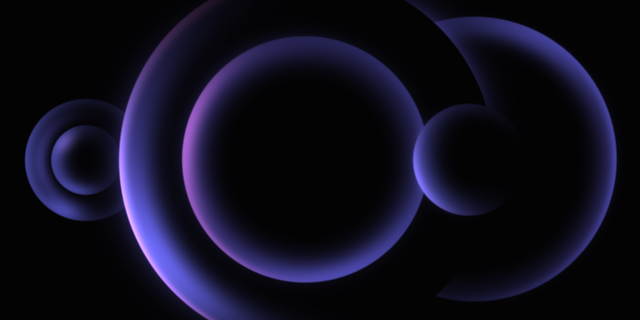
A WebGL 2 fragment shader for this background:

```glsl
#version 300 es
precision highp float;
// Draws dark overlapping orbs with blue and violet rim light on black.
uniform vec2 u_resolution;
out vec4 outColor;

const vec3 NIGHT = vec3(0.010, 0.010, 0.012);
const vec3 BLUE = vec3(0.34, 0.34, 0.80);
const vec3 INDIGO = vec3(0.27, 0.25, 0.62);
const vec3 LILAC = vec3(0.62, 0.50, 0.95);
const vec3 PINK = vec3(0.58, 0.27, 0.50);

// Signed distance to a circle
float circle(vec2 q, float radius) {
    return length(q) - radius;
}

// Angular light, strongest toward a direction in degrees
float lobe(vec2 q, float degrees, float sharpness) {
    float turn = atan(q.y, q.x) - radians(degrees);
    return pow(max(0.5 + 0.5 * cos(turn), 0.0), sharpness);
}

// Soft band at a given depth inside the edge
float band(float dist, float depth, float width) {
    float t = (dist + depth) / width;
    return exp(-t * t);
}

// Light spilling outside the edge
float halo(float dist, float width) {
    return exp(-max(dist, 0.0) / width);
}

// Opaque disc with a smooth edge
vec3 cover(vec3 under, vec3 light, float dist) {
    float soft = 1.2 / u_resolution.y;
    return mix(under, NIGHT + light, smoothstep(soft, -soft, dist));
}

// Large orb at the right
vec3 rightOrb(vec3 under, vec2 q) {
    float d = circle(q, 0.445);
    vec3 light = INDIGO * band(d, 0.0, 0.060) * (0.10 + 0.48 * lobe(q, 5.0, 2.0));
    light += BLUE * band(d, 0.030, 0.040) * 0.38 * lobe(q, 65.0, 14.0);
    light += BLUE * band(d, 0.0, 0.018) * 0.32 * lobe(q, 0.0, 2.0);
    return cover(under + INDIGO * halo(d, 0.012) * 0.12 * lobe(q, 0.0, 2.0), light, d);
}

// Small nested orbs at the left
vec3 leftOrbs(vec3 under, vec2 q) {
    float d = circle(q, 0.191);
    float side = lobe(q, 183.0, 3.0);
    vec3 light = BLUE * band(d, 0.0, 0.028) * (0.12 + 0.60 * side);
    light += INDIGO * band(d, 0.048, 0.024) * 0.65 * side;
    light += BLUE * band(d, 0.022, 0.030) * 0.55 * lobe(q, 247.0, 28.0);
    vec3 color = cover(under, light, d);

    d = circle(q, 0.109);
    light = BLUE * band(d, 0.0, 0.045) * (0.08 + 0.62 * lobe(q, 185.0, 2.0));
    light += LILAC * band(d, 0.022, 0.025) * 0.32 * lobe(q, 140.0, 18.0);
    light += BLUE * band(d, 0.010, 0.022) * 0.35 * lobe(q, 255.0, 12.0);
    return cover(color, light, d);
}

// Giant orb reaching past the top and bottom
vec3 giantOrb(vec3 under, vec2 q) {
    float d = circle(q, 0.586);
    float spill = 0.42 * lobe(q, 195.0, 5.0) + 0.45 * lobe(q, 38.0, 14.0);
    vec3 color = under + INDIGO * halo(d, 0.032) * spill;
    vec3 light = BLUE * band(d, 0.045, 0.060) * 0.95 * lobe(q, 217.0, 12.0);
    light += INDIGO * band(d, 0.040, 0.075) * 0.55 * lobe(q, 175.0, 7.0);
    light += LILAC * band(d, 0.0, 0.025) * 0.72 * lobe(q, 190.0, 12.0);
    light += PINK * band(d, 0.0, 0.012) * 0.65 * lobe(q, 215.0, 10.0);
    light += PINK * band(d, 0.008, 0.022) * 0.22 * lobe(q, 140.0, 14.0);
    return cover(color, light, d);
}

// Central ring of light
vec3 centralOrb(vec3 under, vec2 q) {
    float d = circle(q, 0.385);
    vec3 color = under + INDIGO * halo(d, 0.022) * (0.10 + 0.18 * lobe(q, 160.0, 3.0));
    vec3 light = INDIGO * band(d, 0.018, 0.065) * (0.42 + 0.25 * lobe(q, 180.0, 3.0));
    light += BLUE * band(d, 0.005, 0.045) * 0.48 * lobe(q, 285.0, 6.0);
    light += BLUE * band(d, 0.0, 0.025) * 0.22 * lobe(q, 15.0, 4.0);
    light += PINK * band(d, 0.005, 0.035) * 0.78 * lobe(q, 170.0, 9.0);
    light += PINK * band(d, 0.0, 0.016) * 0.50 * lobe(q, 225.0, 12.0);
    return cover(color, light, d);
}

// Small crescent in front
vec3 crescentOrb(vec3 under, vec2 q) {
    float d = circle(q, 0.175);
    vec3 light = BLUE * band(d, 0.0, 0.062) * 0.85 * lobe(q, 202.0, 3.0);
    light += LILAC * band(d, 0.0, 0.020) * 0.35 * lobe(q, 200.0, 5.0);
    light += INDIGO * band(d, 0.0, 0.035) * 0.22 * lobe(q, 95.0, 5.0);
    return cover(under + INDIGO * halo(d, 0.012) * 0.20 * lobe(q, 195.0, 3.0), light, d);
}

void main() {
    // Height is one unit; the scene is centred at (1, 0.5)
    vec2 p = (gl_FragCoord.xy - 0.5 * u_resolution) / u_resolution.y + vec2(1.0, 0.5);

    // Layers from back to front
    vec3 color = rightOrb(NIGHT, p - vec2(1.482, 0.503));
    color = leftOrbs(color, p - vec2(0.269, 0.500));
    color = giantOrb(color, p - vec2(0.958, 0.500));
    color = centralOrb(color, p - vec2(0.954, 0.502));
    color = crescentOrb(color, p - vec2(1.466, 0.501));
    outColor = vec4(color, 1.0);
}
```
